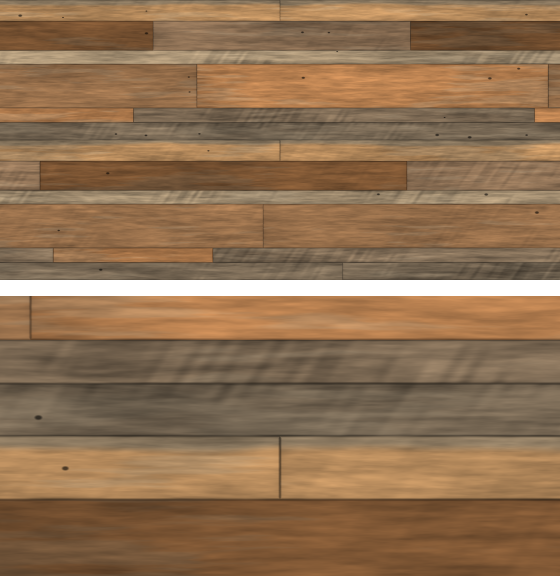
Top: the whole. Bottom: its middle third, enlarged.
Write a Shadertoy shader that draws this texture.

```glsl
// Reclaimed timber cladding: horizontal planks of mixed width, in two courses.
// A row table picks each plank's tone; stretched noise adds grain, weathering
// and saw marks, and scattered ellipses add nail holes and small knots.
#define GRAIN_SCALE vec2(5.0, 85.0)
#define FIBRE_SCALE vec2(24.0, 210.0)
#define CLOUD_SCALE vec2(3.0, 10.0)
#define GRAIN_AMOUNT 0.42
#define FIBRE_AMOUNT 0.30
#define CLOUD_AMOUNT 0.38
#define SAW_AMOUNT 0.26
#define SEAM_WIDTH 0.0026
#define SEAM_DARKNESS 0.36
#define KNOT_CHANCE 0.16

const int ROWS = 6;
// Lower edge of each row, as a share of a course counted from its top
const float rowEnd[6] = float[6](0.151, 0.359, 0.458, 0.771, 0.875, 1.0);

// Start and end of the inner plank of each row, for both courses
const vec2 span[12] = vec2[12](
    vec2(1.0, 2.1), vec2(0.547, 1.466), vec2(2.2, 2.3),
    vec2(0.703, 1.958), vec2(0.477, 1.909), vec2(2.2, 2.3),
    vec2(1.0, 2.1), vec2(0.143, 1.453), vec2(2.2, 2.3),
    vec2(0.940, 2.1), vec2(0.190, 0.760), vec2(1.224, 2.1));

const vec3 GOLD = vec3(0.71, 0.54, 0.36);
const vec3 UMBER = vec3(0.46, 0.315, 0.19);
const vec3 TAUPE = vec3(0.54, 0.43, 0.325);
const vec3 SILVER = vec3(0.62, 0.54, 0.43);
const vec3 BROWN = vec3(0.565, 0.415, 0.28);
const vec3 ORANGE = vec3(0.69, 0.48, 0.30);
const vec3 GREY = vec3(0.49, 0.415, 0.33);
const vec3 SLATE = vec3(0.455, 0.395, 0.32);
const vec3 innerTone[6] = vec3[6](GOLD, TAUPE, SILVER, ORANGE, GREY, SLATE);
const vec3 outerTone[6] = vec3[6](GOLD, UMBER, SILVER, BROWN, ORANGE, SLATE);

float hash(vec2 p) {
    vec3 q = fract(p.xyx * 0.1031);
    q += dot(q, q.yzx + 33.33);
    return fract((q.x + q.y) * q.z);
}

float noise(vec2 p) {
    vec2 i = floor(p), f = fract(p);
    f = f * f * (3.0 - 2.0 * f);
    return mix(mix(hash(i), hash(i + vec2(1, 0)), f.x),
               mix(hash(i + vec2(0, 1)), hash(i + vec2(1, 1)), f.x), f.y);
}

// Fractal noise centred on zero
float fbm(vec2 p) {
    float sum = 0.0, amp = 0.54;
    for (int i = 0; i < 4; i++) {
        sum += amp * (noise(p) - 0.5);
        p = p * 2.03 + 17.3;
        amp *= 0.5;
    }
    return sum;
}

// Small dark ellipses, at most one per cell
float knots(vec2 p) {
    vec2 grid = p * vec2(6.0, 14.0), cell = floor(grid);
    vec2 jitter = 0.25 + 0.5 * vec2(hash(cell + 3.1), hash(cell + 8.7));
    vec2 d = (grid - cell - jitter) / vec2(6.0, 14.0);
    float radius = mix(0.003, 0.007, hash(cell + 5.3));
    float spot = 1.0 - smoothstep(0.4, 1.2, length(d * vec2(0.8, 1.3)) / radius);
    return spot * step(hash(cell + 1.9), KNOT_CHANCE);
}

vec3 wood(vec2 p) {
    // Find the course, the row and the plank
    float down = (1.0 - p.y) * 2.0;
    float course = clamp(floor(down), 0.0, 1.0), t = down - course;
    int row = 0;
    float top = 0.0;
    for (int i = 0; i < ROWS - 1; i++) {
        if (t > rowEnd[i]) { row = i + 1; top = rowEnd[i]; }
    }
    vec2 ends = span[row + int(course) * ROWS];
    bool inside = p.x > ends.x && p.x < ends.y;
    bool lower = course > 0.5;
    bool useInner = lower && (row == 1 || row == 4) ? !inside : inside;
    if (lower && row == 3) useInner = false;
    vec3 col = useInner ? innerTone[row] : outerTone[row];
    float id = float(row) + 6.0 * course + (inside ? 13.0 : 0.0);
    col *= 0.97 + 0.06 * hash(vec2(id, 4.0));

    // Dull planks are the more weathered ones
    float weather = 1.0 - smoothstep(0.34, 0.47, (col.r - col.b) / col.r);

    // Grain, fibres, stains and growth rings
    vec2 q = p + vec2(id * 7.31, id * 3.17);
    q.y += 0.016 * fbm(q * vec2(3.0, 9.0));
    float cloud = fbm(q * CLOUD_SCALE);
    float grain = fbm(q * GRAIN_SCALE);
    float fibre = fbm(q * FIBRE_SCALE);
    float rings = sin(55.0 * fbm(q * vec2(1.3, 8.0)));
    float shade = CLOUD_AMOUNT * cloud + FIBRE_AMOUNT * fibre + 0.025 * rings;
    shade += GRAIN_AMOUNT * grain * (0.8 + 0.5 * weather);

    // Slanted saw marks, in patches
    float patches = smoothstep(-0.06, 0.18, fbm(q * vec2(3.5, 9.0) + 40.0));
    float saw = noise(vec2((q.x - 0.7 * q.y) * 75.0, q.y * 9.0)) - 0.5;
    shade += SAW_AMOUNT * saw * patches * (0.25 + 0.75 * weather);
    col *= 1.0 + shade;

    // Bleached streaks, and a worn strip on top of the golden row
    float luma = dot(col, vec3(0.3, 0.59, 0.11));
    float bleach = smoothstep(0.05, 0.25, grain - cloud) * 0.3;
    float worn = row == 0 ? 1.0 - smoothstep(0.02, 0.045, t + 0.05 * cloud) : 0.0;
    col = mix(col, luma * vec3(1.08, 0.98, 0.82), max(bleach, 0.75 * worn));
    col *= 1.0 - 0.12 * worn;

    // Knots, soft plank edges and thin dark seams
    col *= 1.0 - 0.6 * knots(p + 0.37);
    float edgeY = 0.5 * min(t - top, rowEnd[row] - t);
    float edgeX = min(abs(p.x - ends.x), abs(p.x - ends.y));
    float edge = min(edgeY, edgeX);
    float seam = 1.0 - smoothstep(0.0, SEAM_WIDTH, edge);
    col *= 1.0 - SEAM_DARKNESS * seam * (0.6 + 0.8 * noise(p * 22.0));
    return col * (1.0 - 0.07 * exp(-edge * 130.0));
}

void mainImage(out vec4 fragColor, in vec2 fragCoord) {
    // Four samples per pixel smooth the edges and the finest fibres
    vec3 sum = vec3(0.0);
    for (int i = 0; i < 4; i++) {
        vec2 offset = vec2(i % 2, i / 2) * 0.5 - 0.25;
        sum += wood((fragCoord + offset) / iResolution.y);
    }
    fragColor = vec4(clamp(sum * 0.25, 0.0, 1.0), 1.0);
}
```
